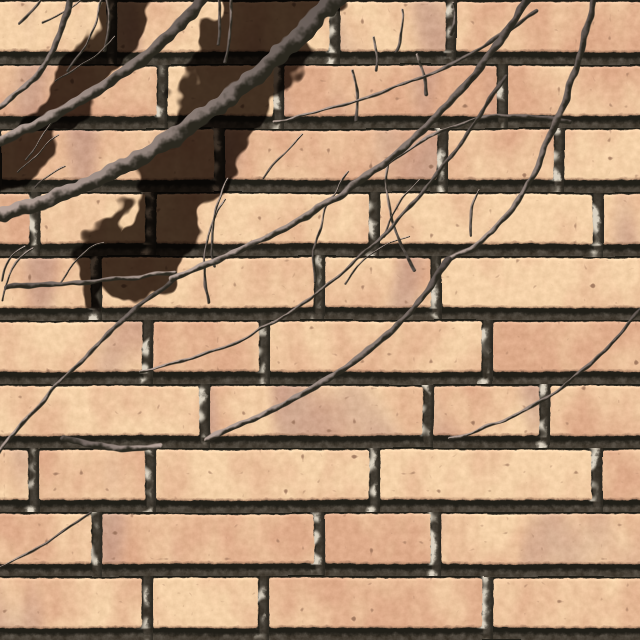
A three.js fragment shader for this texture:

```glsl
varying vec2 vUv;

const float ROWS = 10.0;
const float SOFT = 0.0013;
const vec3 PINK = vec3(0.87, 0.67, 0.54);
const vec3 CREAM = vec3(0.96, 0.82, 0.66);
const vec3 STAIN = vec3(0.56, 0.41, 0.32);
const vec3 MORTAR = vec3(0.29, 0.26, 0.22);
const vec3 DARK = vec3(0.13, 0.12, 0.095);
const vec3 BARK = vec3(0.58, 0.52, 0.49);
const vec3 SUNLIT = vec3(0.93, 0.89, 0.82);

float hash(vec2 p) {
  return fract(sin(dot(p, vec2(127.1, 311.7))) * 43758.5);
}

vec2 gradient(vec2 cell) {
  float angle = 6.2832 * hash(cell);
  return vec2(cos(angle), sin(angle));
}

float noise(vec2 p) {
  vec2 i = floor(p), f = fract(p), e = vec2(1.0, 0.0);
  vec2 u = f * f * f * (f * (f * 6.0 - 15.0) + 10.0);
  float low = mix(dot(gradient(i), f), dot(gradient(i + e.xy), f - e.xy), u.x);
  float high = mix(dot(gradient(i + e.yx), f - e.yx), dot(gradient(i + e.xx), f - e.xx), u.x);
  return mix(low, high, u.y);
}

float fbm(vec2 p) {
  return noise(p) + 0.5 * noise(p * 2.1 + 7.3) + 0.25 * noise(p * 4.3 + 3.1);
}

// Offset from a curve through a, m and c (xy), and position along it (z)
vec3 curveOffset(vec2 p, vec2 a, vec2 m, vec2 c) {
  vec2 b = 2.0 * m - 0.5 * (a + c), prev = a;
  vec3 best = vec3(9.0);
  for (int i = 1; i <= 8; i++) {
    float t = float(i) / 8.0;
    vec2 cur = mix(mix(a, b, t), mix(b, c, t), t), edge = cur - prev;
    float h = clamp(dot(p - prev, edge) / dot(edge, edge), 0.0, 1.0);
    vec2 off = p - prev - edge * h;
    if (dot(off, off) < dot(best.xy, best.xy)) best = vec3(off, t + (h - 1.0) / 8.0);
    prev = cur;
  }
  return best;
}

// Two stretchers and one header per period
vec3 wall(vec2 p) {
  vec2 w = p + 0.0025 * vec2(noise(p * 9.0), noise(p * 7.0 + 4.0));
  float fromTop = (1.0 - w.y) * ROWS, row = floor(fromTop), lane = mod(row, 4.0);
  float start = lane < 0.5 ? 0.531 : lane < 1.5 ? 0.262 : lane < 2.5 ? 0.70 : 0.062;
  start -= lane < 2.5 ? 0.023 * step(3.5, row) : 0.0;
  float period = 0.88, along = w.x - start, x = mod(along, period);
  float left = x < 0.182 ? 0.0 : x < 0.531 ? 0.182 : 0.531;
  float len = x < 0.182 ? 0.182 : 0.349;
  vec2 size = vec2(len - 0.017, 0.078);
  vec2 q = vec2(x - left, fract(fromTop) / ROWS - 0.003);
  float seed = hash(vec2(row * 3.1 + left * 17.0, floor(along / period) + 5.0));
  float grain = fbm(p * 85.0), blotch = fbm(p * vec2(13.0, 8.0) + seed * 30.0);

  vec2 box = abs(q - 0.5 * size) - 0.5 * size + 0.004;
  float d = length(max(box, 0.0)) + min(max(box.x, box.y), 0.0) - 0.004 + 0.0016 * grain;

  // Fired clay: tint per brick, blotches, pits and a dirty lower edge
  vec3 brick = mix(PINK, CREAM, clamp(0.5 + 1.1 * (seed - 0.5) + 0.9 * blotch, 0.0, 1.0));
  brick = mix(brick, vec3(0.70, 0.54, 0.49), 0.55 * step(0.65, hash(vec2(seed, 2.0)))
    * smoothstep(0.05, 0.5, noise(p * vec2(12.0, 4.0) + seed * 50.0)));
  brick += 0.05 * grain;
  brick = mix(brick, STAIN, 0.8 * smoothstep(0.42, 0.65, noise(p * 75.0 + 20.0)));
  brick = mix(brick, STAIN, 0.7 * smoothstep(-0.005, 0.0, q.y - size.y + 0.003 * grain));
  brick += 0.08 * smoothstep(0.006, 0.0, q.y);

  // Recessed mortar: black under each brick, sunlit crumbs beside the ends
  float below = smoothstep(0.006, 0.014, q.y - size.y + 0.003 * grain);
  float joint = smoothstep(0.0, 0.004, q.x - size.x);
  vec3 mortar = mix(DARK, MORTAR + 0.10 * grain, max(below, 0.75 * joint));
  mortar = mix(mortar, DARK, 0.6 * smoothstep(0.010, 0.016, q.x - size.x));
  float crumb = smoothstep(0.010, 0.002, abs(q.x - size.x - 0.003) + 0.006 * grain);
  crumb *= smoothstep(-0.15, 0.2, noise(p * 38.0 + 9.0));
  crumb *= 1.0 - smoothstep(0.0, 0.004, q.y - size.y) * (1.0 - below);
  mortar = mix(mortar, SUNLIT, 0.9 * crumb);
  return mix(brick, mortar, smoothstep(-SOFT, SOFT, d));
}

float shadow(vec2 p, vec2 a, vec2 m, vec2 c, float width) {
  vec3 o = curveOffset(p, a, m, c);
  float d = length(o.xy) - width * mix(1.0, 0.7, o.z) + 0.035 * fbm(p * 14.0);
  return smoothstep(0.004, -0.004, d);
}

vec3 vine(vec3 base, vec2 p, vec2 a, vec2 m, vec2 c, float width) {
  vec2 bent = p + 0.005 * vec2(noise(p * 24.0), noise(p * 24.0 + 8.0));
  vec3 o = curveOffset(bent, a, m, c);
  float w = width * mix(1.0, 0.75, o.z) * (1.0 + 0.5 * noise(p * 55.0));
  float side = dot(o.xy, vec2(-0.6, 0.8)) / w;
  float light = smoothstep(-0.5, 0.6, side + 0.8 * fbm(p * 48.0));
  vec3 bark = mix(DARK * 1.3, BARK * mix(0.65, 1.25, o.z), light);
  return mix(base, bark, smoothstep(SOFT, -SOFT, length(o.xy) - w));
}

void main() {
  vec2 p = vUv;
  vec3 col = wall(p);

  // Broad shade of the thick branches
  float shade = shadow(p, vec2(0.45, 1.03), vec2(0.33, 0.80), vec2(0.21, 0.57), 0.078);
  shade = max(shade, shadow(p, vec2(0.22, 1.02), vec2(0.12, 0.86), vec2(-0.02, 0.72), 0.037));
  shade = max(shade, shadow(p, vec2(0.20, 0.68), vec2(0.15, 0.60), vec2(0.14, 0.53), 0.025));
  col *= mix(vec3(1.0), vec3(0.27, 0.23, 0.20), shade);

  // Scattered twigs, dense at the upper left
  for (int i = 0; i < 26; i++) {
    float n = float(i), r = hash(vec2(n, 1.0)), s = hash(vec2(n, 2.0)), k = hash(vec2(n, 3.0));
    vec2 root = vec2(0.85 * r * r, 1.02 - 0.5 * s);
    float angle = mix(0.5, 1.9, k);
    vec2 reach = (0.05 + 0.13 * hash(vec2(n, 4.0))) * vec2(cos(angle), sin(angle));
    vec2 bow = 0.25 * (s - 0.5) * vec2(-reach.y, reach.x);
    col = vine(col, p, root, root + 0.5 * reach + bow, root + reach, mix(0.0012, 0.0026, k));
  }

  // Thin climbing stems
  col = vine(col, p, vec2(0.84, 0.985), vec2(0.66, 0.88), vec2(0.43, 0.81), 0.003);
  col = vine(col, p, vec2(0.89, 0.81), vec2(0.74, 0.812), vec2(0.60, 0.74), 0.003);
  col = vine(col, p, vec2(0.79, 0.88), vec2(0.52, 0.56), vec2(0.22, 0.42), 0.003);
  col = vine(col, p, vec2(1.01, 0.53), vec2(0.87, 0.39), vec2(0.70, 0.315), 0.003);
  col = vine(col, p, vec2(0.28, 0.57), vec2(0.12, 0.43), vec2(-0.02, 0.27), 0.0035);
  col = vine(col, p, vec2(0.14, 0.20), vec2(0.07, 0.15), vec2(-0.01, 0.11), 0.002);
  col = vine(col, p, vec2(0.01, 0.55), vec2(0.15, 0.562), vec2(0.275, 0.575), 0.004);
  col = vine(col, p, vec2(0.10, 0.317), vec2(0.17, 0.30), vec2(0.25, 0.302), 0.005);

  // Main stems and thick branches
  col = vine(col, p, vec2(0.83, 1.01), vec2(0.60, 0.745), vec2(0.27, 0.565), 0.006);
  col = vine(col, p, vec2(0.93, 1.01), vec2(0.83, 0.72), vec2(0.70, 0.595), 0.005);
  col = vine(col, p, vec2(0.70, 0.595), vec2(0.56, 0.44), vec2(0.32, 0.315), 0.0055);
  col = vine(col, p, vec2(0.11, 1.01), vec2(0.07, 0.90), vec2(-0.02, 0.82), 0.005);
  col = vine(col, p, vec2(0.32, 1.01), vec2(0.19, 0.885), vec2(-0.02, 0.77), 0.010);
  col = vine(col, p, vec2(0.54, 1.02), vec2(0.27, 0.785), vec2(-0.02, 0.66), 0.015);

  gl_FragColor = vec4(clamp(col, 0.0, 1.0), 1.0);
}
```
